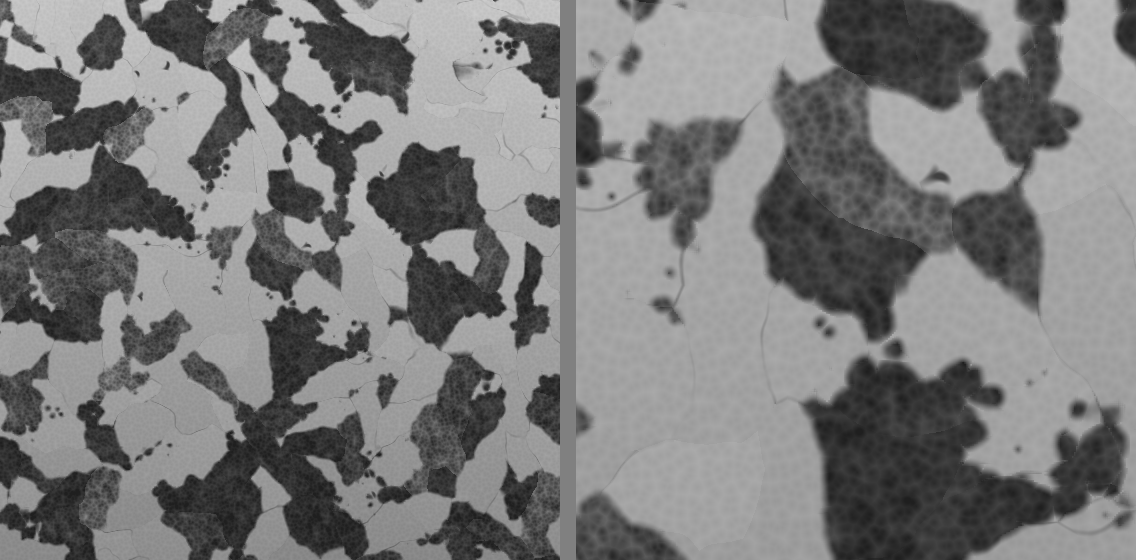
Left, the full canvas; right, a detail of the centre.
Write a Shadertoy shader that draws this texture.

```glsl
#define GRAINS 13.5
#define LIGHT_SHARE 0.56
#define STRETCH 0.95
#define ROUGHNESS 0.50
#define EDGE_SOFTNESS 0.0036
#define SEAM_WIDTH 0.0022
#define SEAM_DEPTH 0.13
#define LIGHT_BOTTOM 0.55
#define LIGHT_TOP 0.765
#define DARK_TONE 0.172
#define MOTTLE 0.30

vec3 hash3(vec2 p) {
    vec3 h = fract(p.xyx * vec3(0.1031, 0.1030, 0.0973));
    h += dot(h, h.yxz + 33.33);
    return fract((h.xxy + h.yzz) * h.zyx);
}

mat2 rotation(float a) {
    float c = cos(a), s = sin(a);
    return mat2(c, s, -s, c);
}

// Cellular noise: distance to the nearest point, and that point's random id
vec2 cellular(vec2 p) {
    vec2 base = floor(p), nearest = vec2(9.0, 0.0);
    for (int y = -1; y <= 1; y++)
    for (int x = -1; x <= 1; x++) {
        vec2 cell = base + vec2(x, y);
        vec3 h = hash3(cell + 71.0);
        float d = length(cell + h.xy - p);
        if (d < nearest.x) nearest = vec2(d, h.z);
    }
    return nearest;
}

// Layered sines that bend the grain outlines
vec2 bend(vec2 p) {
    vec2 offset = vec2(0.0);
    float amplitude = 0.009, frequency = 23.0;
    for (int i = 0; i < 4; i++) {
        p = rotation(1.1) * p + 0.37;
        offset += amplitude * sin(frequency * p.yx + 2.0 * sin(frequency * 0.6 * p));
        amplitude *= 0.5;
        frequency *= 1.9;
    }
    return offset;
}

// Turns a field into a distance in canvas units
float canvasDistance(float field) {
    float slope = length(vec2(dFdx(field), dFdy(field))) * iResolution.y;
    return field / clamp(slope, 1.0 * GRAINS, 4.0 * GRAINS);
}

void mainImage(out vec4 fragColor, in vec2 fragCoord) {
    vec2 uv = fragCoord / iResolution.y;
    vec2 p = (uv + bend(uv)) * GRAINS + 40.0;
    vec2 base = floor(p);

    // Nearest light and dark grains, each with its own direction and length
    float light = 9.0, lightSecond = 9.0, dark = 9.0;
    float darkAngle = 0.0, darkTint = 0.0, lightTint = 0.0, secondTint = 0.0;
    for (int y = -2; y <= 2; y++)
    for (int x = -2; x <= 2; x++) {
        vec2 cell = base + vec2(x, y);
        vec3 place = hash3(cell), shape = hash3(cell + 137.0);
        float angle = 6.2832 * shape.x;
        float stretch = 1.0 + STRETCH * shape.y;
        vec2 q = rotation(angle) * (p - cell - place.xy) * vec2(1.0 / stretch, stretch);
        float d = mix(length(q), max(abs(q.x), abs(q.y)), 0.7) + 0.25 * shape.z;
        if (place.z < LIGHT_SHARE) {
            if (d < light) {
                lightSecond = light;
                secondTint = lightTint;
                light = d;
                lightTint = shape.z;
            } else if (d < lightSecond) {
                lightSecond = d;
                secondTint = shape.z;
            }
        } else if (d < dark) {
            dark = d;
            darkAngle = angle;
            darkTint = fract(shape.z * 7.0 + shape.y);
        }
    }

    // Ragged borders, rougher in some places than in others
    float lumps = cellular(uv * 46.0).x - 0.45;
    float ragged = 0.5 + 0.5 * sin(17.0 * uv.x + 3.0 * sin(13.0 * uv.y));
    float border = canvasDistance(dark - light + ROUGHNESS * ragged * lumps);
    float lightMask = smoothstep(-EDGE_SOFTNESS, EDGE_SOFTNESS, border);

    // Light grains: lit from above, faint broken seams, rare dark pits
    float grainNoise = cellular(uv * 150.0).x - 0.45;
    float lightTone = mix(LIGHT_BOTTOM, LIGHT_TOP, uv.y);
    lightTone += 0.04 * (lightTint - 0.5) + 0.045 * grainNoise;
    float seam = (lightSecond - light) / (2.0 * GRAINS);
    float seamStrength = smoothstep(0.25, 0.75, fract(5.0 * (lightTint + secondTint)));
    seamStrength *= 0.6 + 0.4 * sin(61.0 * uv.x + 3.0 * sin(53.0 * uv.y));
    lightTone -= SEAM_DEPTH * seamStrength * (1.0 - smoothstep(0.0, SEAM_WIDTH, seam));
    vec2 pit = cellular(uv * 27.0 + 0.5 * lumps);
    float pitMask = step(0.97, pit.y) * (1.0 - smoothstep(0.06, 0.24, pit.x));
    lightTone = mix(lightTone, 0.25, pitMask);

    // Dark grains: streaks along each grain, speckle and broad clouds
    vec2 along = rotation(darkAngle) * uv;
    float streaks = cellular(along * vec2(45.0, 85.0) + 0.8 * lumps).x - 0.45;
    float clouds = cellular(uv * 15.0 + 0.6 * lumps).x - 0.45;
    float mottle = 0.4 * streaks + 0.4 * grainNoise + 0.3 * lumps + 0.35 * clouds;
    float tint = darkTint * darkTint * darkTint;
    float darkTone = DARK_TONE + 0.21 * tint + 0.06 * uv.y;
    darkTone += MOTTLE * (0.7 + 0.9 * tint) * mottle;

    float tone = mix(max(darkTone, 0.12), lightTone, lightMask);
    fragColor = vec4(vec3(tone), 1.0);
}
```
